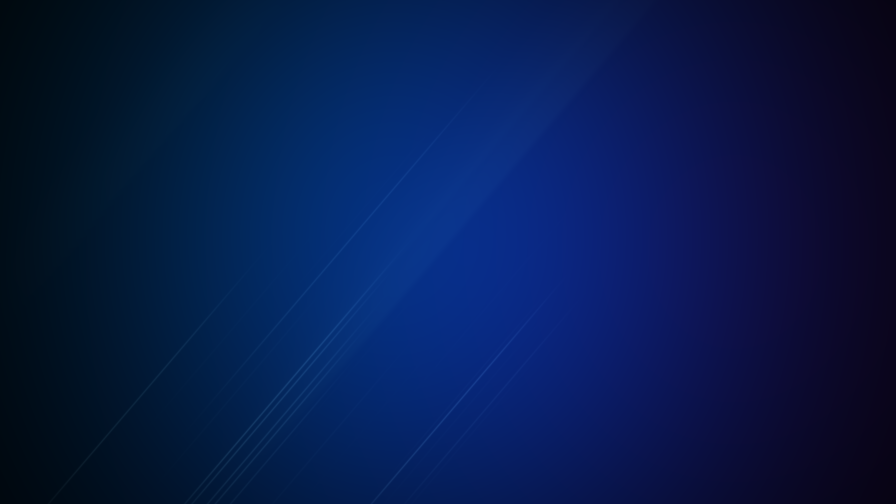
This background is drawn by a WebGL 1 fragment shader. Its source:

```glsl
precision highp float;
// A deep blue backdrop: a soft glow fading to teal-black and violet edges,
// crossed by parallel diagonal beams and hairline streaks of light.
// Each colour channel is its own bell curve; streaks use rotated coordinates.

uniform vec2 u_resolution;

float hash(float n) {
  n = fract(n * 0.1031);
  n *= n + 33.33;
  return fract(n * (n + n));
}

// Soft-ended mask between two positions along a beam
float span(float t, float start, float end) {
  float margin = 0.4 * (end - start);
  return smoothstep(start, start + margin, t) * (1.0 - smoothstep(end - margin, end, t));
}

// Thin line at a given offset across the beams, at least a pixel wide
float hairline(float across, float offset) {
  float width = max(0.0018, 0.7 / u_resolution.y);
  float d = (across - offset) / width;
  return exp(-d * d) * 0.0018 / width;
}

// Broad beam with a feathered left side and a crisper right side
float beam(float across, float left, float right) {
  return smoothstep(left, mix(left, right, 0.7), across)
       * (1.0 - smoothstep(right - 0.008, right + 0.008, across));
}

void main() {
  vec2 uv = gl_FragCoord.xy / u_resolution;
  vec2 p = gl_FragCoord.xy / u_resolution.y;

  // Background glow, with a separate centre and spread per channel
  vec3 dx = (uv.x - vec3(0.82, 0.44, 0.52)) / vec3(0.40, 0.38, 0.39);
  vec3 dy = uv.y - vec3(0.50, 0.54, 0.50);
  vec3 color = vec3(0.052, 0.19, 0.54) * exp(-dx * dx - dy * dy * vec3(1.6, 1.8, 1.9));

  // Coordinates across and along the diagonal light
  float across = dot(p, vec2(0.76, -0.65));
  float along = dot(p, vec2(0.65, 0.76));

  // Broad translucent beams
  vec3 haze = vec3(0.012, 0.022, 0.016);
  color += haze * beam(across, 0.24, 0.34) * span(along, 0.2, 1.9);
  color += haze * 0.5 * beam(across, 0.17, 0.285) * span(along, 0.3, 1.9);
  color += haze * 0.3 * beam(across, -0.36, -0.22) * span(along, 0.2, 1.3);

  // Faint striations near the centre, and a tight cluster at lower left
  float light = 0.0;
  for (int i = 0; i < 12; i++) {
    float k = float(i);
    float start = 0.1 + 0.6 * hash(k + 17.0);
    light += 0.15 * hash(k + 3.0) * hairline(across, 0.12 + 0.045 * k + 0.03 * hash(k + 41.0))
           * span(along, start, start + 0.6);
  }
  for (int i = 0; i < 5; i++) {
    float k = float(i);
    light += (0.9 - 0.13 * k) * hairline(across, 0.272 + 0.017 * k + 0.008 * hash(k + 5.0))
           * span(along, 0.08, 0.95 - 0.06 * k);
  }

  // Separate long streaks
  light += 0.6 * hairline(across, 0.073) * span(along, -0.1, 0.75);
  light += 0.5 * hairline(across, 0.187) * span(along, 0.3, 1.35);
  light += 0.8 * hairline(across, 0.56) * span(along, 0.3, 1.1);
  light += 0.3 * hairline(across, 0.61) * span(along, 0.4, 1.1);
  color += vec3(0.07, 0.10, 0.10) * light;

  gl_FragColor = vec4(color, 1.0);
}
```
